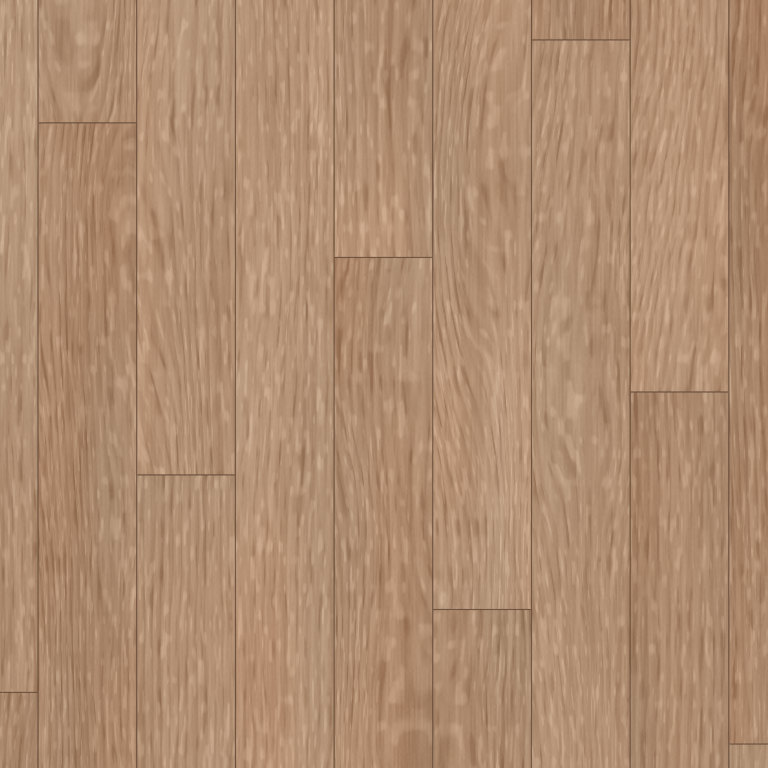
Give the GLSL for this texture, as a WebGL 1 fragment shader.

```glsl
precision highp float;
// Oak plank floor: tall staggered boards separated by thin dark seams.
// Each board has contour-like growth rings from stretched noise, with
// fine dark pores and pale flecks running along the grain.

uniform vec2 u_resolution;

const float BOARD_WIDTH = 0.1285;
const float BOARD_LENGTH = 1.2;
const float FIRST_SEAM = 0.0495;
const vec3 DARK_OAK = vec3(0.63, 0.49, 0.38);
const vec3 PALE_OAK = vec3(0.76, 0.63, 0.52);
const vec3 SEAM_COLOR = vec3(0.38, 0.28, 0.21);
const vec3 ROSY_SHIFT = vec3(0.025, -0.008, -0.016);

float hash(vec2 p) {
  return fract(sin(dot(p, vec2(12.9898, 78.233))) * 43758.5453);
}

float noise(vec2 p) {
  vec2 cell = floor(p);
  vec2 f = fract(p);
  f = f * f * (3.0 - 2.0 * f);
  float low = mix(hash(cell), hash(cell + vec2(1.0, 0.0)), f.x);
  float high = mix(hash(cell + vec2(0.0, 1.0)), hash(cell + 1.0), f.x);
  return mix(low, high, f.y);
}

float fbm(vec2 p, float gain) {
  float sum = 0.0;
  float amplitude = 1.0;
  float total = 0.0;
  for (int i = 0; i < 3; i++) {
    sum += amplitude * noise(p);
    total += amplitude;
    amplitude *= gain;
    p = p * 2.03 + 7.1;
  }
  return sum / total;
}

// Distance across the growth rings; its contours are the grain lines.
float growthField(float x, vec2 p, float figure) {
  float bend = fbm(p * vec2(9.0, 1.9), 0.3);
  float wobble = noise(p * vec2(55.0, 16.0)) - 0.5;
  return x + figure * bend + 0.003 * wobble;
}

// Slow darkening through each ring, then a quick return to pale wood.
float ringShade(float growth, float count) {
  float phase = fract(growth * count);
  return smoothstep(0.15, 0.8, phase) * (1.0 - smoothstep(0.8, 1.0, phase));
}

float seamLine(float distanceToSeam, float pixel) {
  return 1.0 - smoothstep(0.0, 0.0008 + pixel * 0.6, distanceToSeam);
}

float edgeDistance(float t, float size) {
  return min(t, 1.0 - t) * size;
}

// Lightness of the wood: 0 is dark oak, 1 is pale oak.
float woodTone(float x, vec2 p, vec2 board) {
  float figure = mix(0.04, 0.16, hash(board + 3.7));
  float growth = growthField(x, p, figure);
  float rings = ringShade(growth, mix(65.0, 95.0, hash(board + 9.2)));
  float ringStrength = mix(0.12, 0.5, noise(p * vec2(14.0, 2.5) + 4.0));

  float curvedFibre = noise(vec2(growth * 300.0, p.y * 32.0));
  float straightFibre = noise(vec2(x * 420.0 + 31.0, p.y * 26.0));
  float pores = smoothstep(0.55, 0.9, curvedFibre) * mix(0.45, 1.0, rings);
  float flecks = smoothstep(0.6, 0.92, noise(vec2(growth * 270.0 + 60.0, p.y * 55.0)));
  float grit = hash(floor(p * vec2(512.0, 256.0))) - 0.5;

  float tone = 0.54 + 0.36 * (hash(board + 1.3) - 0.5);
  tone += 0.55 * (fbm(p * vec2(11.0, 2.2) + 2.0, 0.5) - 0.5);
  tone += 0.3 * (noise(vec2(x * 130.0, p.y * 3.0)) - 0.5);
  tone -= ringStrength * rings;
  tone += 0.38 * (straightFibre - 0.5) + 0.1 * grit;
  return tone - 0.5 * pores + 0.45 * flecks;
}

void main() {
  vec2 uv = gl_FragCoord.xy / u_resolution.y;
  float pixel = 1.0 / u_resolution.y;

  // Board layout with golden-ratio staggering of the end joints.
  float columnPosition = (uv.x - FIRST_SEAM) / BOARD_WIDTH;
  float column = floor(columnPosition);
  float across = fract(columnPosition);
  float lengthPosition = uv.y / BOARD_LENGTH - fract(column * 0.618 + 0.7);
  float along = fract(lengthPosition);
  vec2 board = vec2(column, floor(lengthPosition));

  // Every board samples its own piece of wood.
  float x = across * BOARD_WIDTH;
  vec2 seed = 8.0 * vec2(hash(board + 0.5), hash(board + 17.5));
  vec2 p = vec2(x, uv.y) + seed;
  vec3 color = mix(DARK_OAK, PALE_OAK, clamp(woodTone(x, p, board), -0.5, 1.4));
  float rosiness = 0.5 * hash(board + 5.1) + noise(p * vec2(16.0, 3.0)) - 0.75;
  color += ROSY_SHIFT * rosiness;

  // Thin seams along the sides and at the ends.
  float sideSeam = seamLine(edgeDistance(across, BOARD_WIDTH), pixel);
  float endSeam = seamLine(edgeDistance(along, BOARD_LENGTH), pixel);
  color = mix(color, SEAM_COLOR, 0.8 * max(sideSeam, endSeam));
  gl_FragColor = vec4(color, 1.0);
}
```
